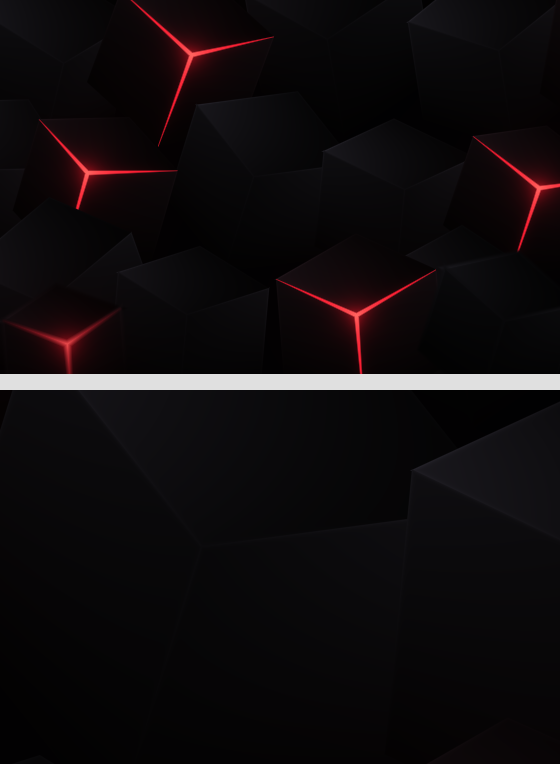
Top: the whole. Bottom: its middle third, enlarged.
A WebGL 1 fragment shader for this background:

```glsl
precision highp float;

uniform vec2 u_resolution;

const vec3 SLATE = vec3(0.86, 0.82, 1.0);
const vec3 EMBER = vec3(0.98, 0.09, 0.18);

vec4 hash4(vec2 id) {
    return fract(sin(dot(id, vec2(12.9, 78.2)) + vec4(0.0, 1.7, 3.1, 5.3)) * 437.58);
}

float cross2(vec2 a, vec2 b) {
    return a.x * b.y - a.y * b.x;
}

// Paints one parallelogram face; shade holds base, gain along u, fade along v.
vec3 paintFace(vec3 color, vec2 q, vec2 u, vec2 v, vec3 shade, vec3 tint, float blur) {
    float area = cross2(u, v);
    vec2 uv = vec2(cross2(q, v), cross2(u, q)) / area;
    vec2 border = min(uv, 1.0 - uv) * abs(area) / vec2(length(v), length(u));
    float inside = min(border.x, border.y);

    vec2 st = clamp(uv, 0.0, 1.0);
    float tone = (shade.x + shade.y * st.x) * (1.0 - shade.z * st.y);
    float rim = 1.0 + 0.45 * exp(-max(inside, 0.0) / 0.0015);
    return mix(color, tint * tone * rim + 0.004, smoothstep(-blur, 0.0, inside));
}

// Tapered glowing edge: x is the bright core, y the halo around it.
vec2 glowEdge(vec2 q, vec2 edge, float blur, float soft) {
    float t = clamp(dot(q, edge) / dot(edge, edge), 0.0, 1.0);
    float d = length(q - edge * t);
    float core = clamp((mix(0.0058, 0.0004, t) - d) / blur + 0.5, 0.0, 1.0);
    return vec2(core * mix(1.0, 1.0 - 0.8 * t, soft), exp(-d * 75.0) * (1.0 - t));
}

vec3 paintCube(vec3 color, vec2 q, float size, vec4 seed, float lit, float soft, float light) {
    float blur = mix(1.5 / u_resolution.y, 0.013, soft);
    float yaw = 0.78 + 0.5 * (seed.x - 0.5);
    float tilt = 0.42 + 0.22 * seed.y;
    float roll = 0.75 * (seed.z - 0.5);
    mat2 turn = mat2(cos(roll), sin(roll), -sin(roll), cos(roll)) * size;

    // The three edges leaving the nearest corner.
    vec2 left = turn * vec2(-cos(yaw), sin(yaw) * sin(tilt));
    vec2 right = turn * vec2(sin(yaw), cos(yaw) * sin(tilt));
    vec2 down = turn * vec2(0.0, -cos(tilt));

    vec3 tint = mix(SLATE, vec3(0.72, 0.5, 0.62), lit) * light;
    color = paintFace(color, q, left, right, vec3(0.035, 0.07, 0.75), tint, blur);
    color = paintFace(color, q, left, down, vec3(0.032, 0.026, 0.95), tint, blur);
    color = paintFace(color, q, right, down, vec3(0.03, 0.04, 0.95), tint, blur);

    // Burning seams and the flare at their meeting point.
    vec2 glow = max(glowEdge(q, left, blur, soft),
                max(glowEdge(q, right, blur, soft), glowEdge(q, down, blur, soft)));
    float r = length(q);
    float halo = 0.22 * glow.y + 0.45 * exp(-r * 34.0) + 0.05 * exp(-r * 9.0);
    vec3 hot = mix(EMBER, vec3(1.0, 0.4, 0.38), exp(-r * 18.0));
    color += lit * halo * vec3(0.95, 0.06, 0.13);
    return mix(color, hot, lit * glow.x * mix(1.0, 0.75, soft));
}

void main() {
    vec2 p = gl_FragCoord.xy / u_resolution.y;
    vec3 color = vec3(0.004, 0.003, 0.006);

    // Rows run back to front; in each row the lit third is painted last.
    for (float row = -1.0; row < 2.5; row++) {
        for (float k = 0.0; k < 5.5; k++) {
            float group = floor(k / 2.0);
            float col = mod(group - row, 3.0) + 3.0 * mod(k, 2.0) - 1.0;
            vec4 seed = hash4(vec2(col, row));
            vec2 center = vec2(0.14 + 0.39 * col + 0.13 * mod(row, 2.0), 0.87 - 0.36 * row);
            center += (seed.wx - 0.5) * vec2(0.1, 0.08);
            float lit = step(3.5, k) * step(-0.5, row);
            float light = row < 0.0 ? 0.45 : 0.75 + 0.35 * seed.w;
            color = paintCube(color, p - center, 0.27 + 0.06 * seed.y, seed, lit, 0.0, light);
        }
    }

    // Two cubes close to the viewer, out of focus.
    for (float i = 0.0; i < 1.5; i++) {
        vec2 center = vec2(0.18 + 1.17 * i, 0.08 + 0.06 * i);
        vec4 seed = vec4(0.4, 0.5, 0.6 - 0.5 * i, 0.5);
        color = paintCube(color, p - center, 0.22 + 0.04 * i, seed, 1.0 - i, 1.0, 0.7);
    }

    gl_FragColor = vec4(color, 1.0);
}
```
